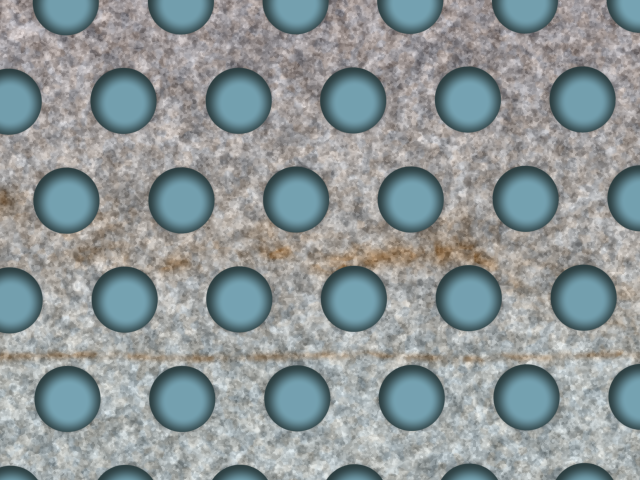
Reproduce this pattern procedurally as a Shadertoy shader.

```glsl
// Lengths are fractions of the canvas height
const float PITCH = 0.2391;
const float ROW_STEP = 0.2068;
const float HOLE_RADIUS = 0.0688;
const vec2 LATTICE_ORIGIN = vec2(0.139, 0.582);
const float TILT = 0.004;
const float EDGE_SOFTNESS = 0.0016;
const vec2 GLOW_OFFSET = vec2(0.04, -0.07);

const vec3 PLATE_LOW = vec3(0.665, 0.69, 0.69);
const vec3 PLATE_MID = vec3(0.66, 0.65, 0.64);
const vec3 PLATE_TOP = vec3(0.605, 0.58, 0.585);
const vec3 RUST = vec3(0.57, 0.44, 0.30);
const vec3 HOLE_PALE = vec3(0.455, 0.63, 0.69);
const vec3 HOLE_DARK = vec3(0.18, 0.25, 0.26);
const float GRAIN_CONTRAST = 0.55;

vec3 hash3(vec2 p) {
    vec3 q = fract(vec3(p.xyx) * vec3(0.1031, 0.1030, 0.0973));
    q += dot(q, q.yxz + 33.33);
    return fract((q.xxy + q.yzz) * q.zyx);
}

// Cellular noise: random tones blended smoothly between scattered points
float cellNoise(vec2 p) {
    vec2 cell = floor(p);
    float tone = 0.0;
    float total = 0.0;
    for (int j = -1; j <= 1; j++) {
        for (int i = -1; i <= 1; i++) {
            vec2 id = cell + vec2(i, j);
            vec3 h = hash3(id + 71.0);
            vec2 d = id + h.xy - p;
            float weight = exp(-7.0 * dot(d, d));
            tone += weight * h.z;
            total += weight;
        }
    }
    return tone / total;
}

// Mineral speckle in three sizes, centred on zero
float grain(vec2 p) {
    float sum = 0.0;
    float weight = 0.4;
    float scale = 46.0;
    for (int i = 0; i < 3; i++) {
        sum += weight * (cellNoise(p * scale + float(i) * 19.0) - 0.5);
        weight *= 0.85;
        scale *= 2.1;
    }
    return sum;
}

float band(float y, float centre, float width) {
    float t = (y - centre) / width;
    return exp(-t * t);
}

// Water stains: a broken wavy band, its haze and a thin tide line
float rustAmount(vec2 p) {
    float wave = 0.009 * sin(p.x * 14.0 + 1.0) + 0.005 * sin(p.x * 33.0);
    float sag = 0.15 * smoothstep(0.9, 1.35, p.x);
    float crest = 0.465 + wave - sag;
    float patches = smoothstep(0.3, 0.7, cellNoise(p * vec2(9.0, 14.0) + 5.0));
    float fleck = smoothstep(0.2, 0.8, cellNoise(p * vec2(30.0, 42.0)));
    float ends = smoothstep(0.08, 0.22, p.x);
    float streak = band(p.y, crest, 0.02) * ends * (0.25 + 0.75 * patches);
    float haze = band(p.y, crest + 0.045, 0.06) * (0.2 + 0.5 * patches);
    float tide = band(p.y, 0.257 + 0.004 * sin(p.x * 11.0), 0.009);
    float leftSpot = band(p.y, 0.575, 0.035) * band(p.x, 0.0, 0.06);
    float rust = 0.85 * streak + 0.4 * haze + 0.42 * tide + 0.4 * leftSpot;
    return clamp(rust * (0.5 + 0.8 * fleck), 0.0, 0.85);
}

vec3 plateColor(vec2 p) {
    vec3 color = mix(PLATE_LOW, PLATE_MID, smoothstep(0.15, 0.55, p.y));
    color = mix(color, PLATE_TOP, smoothstep(0.5, 1.0, p.y));
    float cloud = cellNoise(p * 8.0) - 0.5;
    float speckle = grain(p);
    color = mix(color, RUST, rustAmount(p));
    color += 0.06 * cloud + GRAIN_CONTRAST * speckle;
    // Faint warm and cool mineral tints
    float tint = cellNoise(p * 70.0 + 40.0) - 0.5;
    return color + tint * vec3(0.04, 0.0, -0.04);
}

// Recessed disc: pale floor, soft dark wall, q in hole radii
vec3 holeColor(vec2 q, float variation) {
    float depth = smoothstep(0.52, 1.05, length(q - GLOW_OFFSET));
    vec3 color = mix(HOLE_PALE, HOLE_DARK, depth);
    return color * (1.0 + 0.04 * (variation - 0.5));
}

void mainImage(out vec4 fragColor, in vec2 fragCoord) {
    vec2 p = fragCoord / iResolution.y;

    // Staggered lattice, turned very slightly
    vec2 g = p - LATTICE_ORIGIN;
    g = vec2(g.x + TILT * g.y, g.y - TILT * g.x);
    float row = floor(g.y / ROW_STEP + 0.5);
    float shift = 0.5 * mod(row, 2.0);
    float column = floor(g.x / PITCH - shift + 0.5);
    vec2 local = g - vec2((column + shift) * PITCH, row * ROW_STEP);
    vec3 variation = hash3(vec2(column, row) + 31.0);
    local -= 0.0012 * (variation.xy - 0.5);

    float edge = length(local) - HOLE_RADIUS;
    float soft = max(EDGE_SOFTNESS, 0.75 / iResolution.y);

    // Plate with a slight dark lip around each hole
    vec3 color = plateColor(p);
    color *= 1.0 - 0.14 * exp(-max(edge, 0.0) / 0.003);
    vec3 hole = holeColor(local / HOLE_RADIUS, variation.z);
    color = mix(hole, color, smoothstep(-soft, soft, edge));
    fragColor = vec4(clamp(color, 0.0, 1.0), 1.0);
}
```
